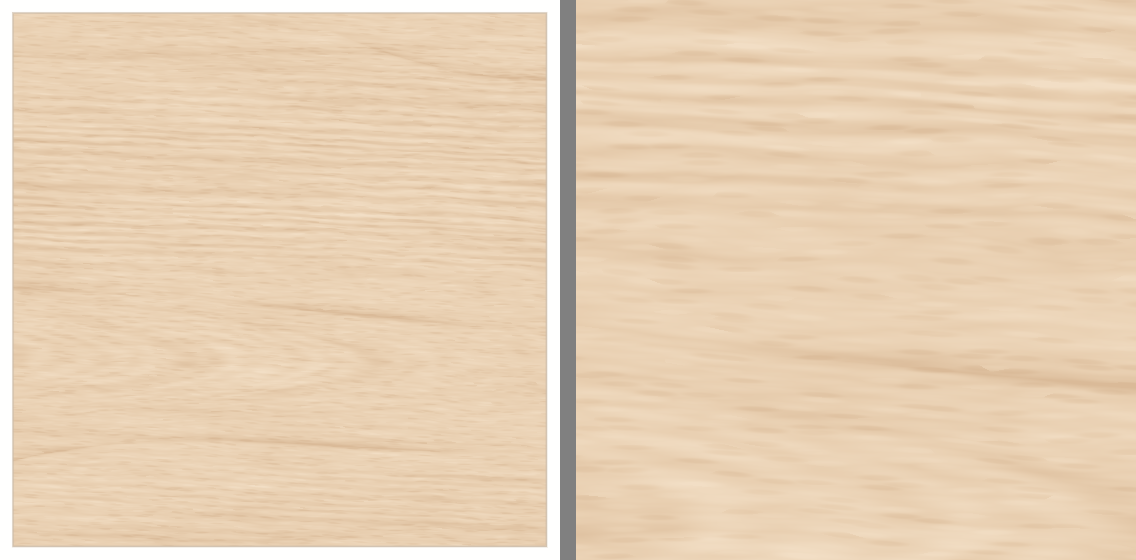
Left: the whole. Right: its middle third, enlarged.
Reproduce this texture procedurally as a Shadertoy shader.

```glsl
// A square panel of pale ash wood with a thin edge line on a white ground.
// Layered sines bend the grain and draw rings and arches; stretched cellular
// noise gives fibres and pores, and a few soft veins cross the panel.

const vec3 WHITE = vec3(1.0, 1.0, 0.995);
const vec3 EDGE  = vec3(0.79, 0.73, 0.66);
const vec3 LIGHT = vec3(0.936, 0.851, 0.745);
const vec3 BASE  = vec3(0.911, 0.811, 0.692);
const vec3 DARK  = vec3(0.875, 0.760, 0.632);

const vec2  PANEL_CENTER = vec2(0.4995, 0.5005);
const float PANEL_HALF   = 0.4775;
const float EDGE_WIDTH   = 0.0024;
const float GRAIN_TILT   = 0.045;
const float RING_COUNT   = 58.0;
const float RING_DEPTH   = 1.05;
const float FIBRE_DEPTH  = 1.35;
const float PORE_DEPTH   = 0.60;
const float TONE_SHIFT   = -0.16;
const vec2  ARCH_TIP     = vec2(0.69, 0.350);
const float ARCH_BEND    = 52.0;
const float TAU          = 6.2831853;

vec2 hash2(vec2 p) {
    p = vec2(dot(p, vec2(127.1, 311.7)), dot(p, vec2(269.5, 183.3)));
    return fract(sin(p) * 43758.55);
}

// Cellular noise: x is the distance to the nearest point, y its random tone.
vec2 cellular(vec2 p) {
    vec2 cell = floor(p), f = fract(p);
    vec2 nearest = vec2(9.0, 0.0);
    for (int j = -1; j <= 1; j++)
    for (int i = -1; i <= 1; i++) {
        vec2 offset = vec2(i, j);
        vec2 h = hash2(cell + offset);
        float d = length(offset + h - f);
        if (d < nearest.x) nearest = vec2(d, fract(h.x * 7.3 + h.y * 3.1));
    }
    return nearest;
}

// Layered sines, roughly -1 to 1.
float waves(vec2 p) {
    float sum = 0.0, amp = 0.5;
    for (int i = 0; i < 4; i++) {
        sum += amp * sin(p.x + 1.7 * sin(p.y + float(i))) * cos(p.y * 0.8 + sin(p.x * 0.6));
        p = mat2(1.5, 0.9, -0.9, 1.5) * p + 2.3;
        amp *= 0.6;
    }
    return sum;
}

// Dark line, crisp below and fading softly upward.
float vein(float d, float width) {
    return exp(-abs(d) / (d > 0.0 ? width : width * 0.3));
}

float bell(float x, float width) {
    return exp(-x * x / (width * width));
}

// Several scales of long streaks along the grain, around zero.
float fibres(vec2 p) {
    float sum = 0.0, amp = 0.40;
    vec2 scale = vec2(2.2, 34.0);
    for (int i = 0; i < 4; i++) {
        sum += amp * (cellular(p * scale + float(i) * 13.7).x - 0.48);
        scale *= vec2(2.1, 1.8);
        amp *= 1.05;
    }
    return sum;
}

// Darkness of the wood: 0 is the base tone, negative is lighter.
float woodTone(vec2 uv) {
    float bend = 0.006 * waves(vec2(uv.x * 5.0, uv.y * 13.0));
    float ripple = 0.0010 * sin(uv.x * 34.0 + 4.0 * sin(uv.y * 31.0));
    vec2 p = vec2(uv.x, uv.y + GRAIN_TILT * uv.x + bend + ripple);

    // Straight year rings, dense above the middle and weak near the bottom.
    float ringZone = smoothstep(0.47, 0.57, uv.y) * (1.0 - smoothstep(0.80, 0.92, uv.y))
                   + 0.6 * bell(uv.y - 0.12, 0.10) + 0.2;
    float phase = TAU * RING_COUNT * p.y + 2.2 * sin(p.y * 41.0) + 1.3 * sin(p.y * 97.0 + uv.x * 2.0);
    float ring = pow(0.5 + 0.5 * sin(phase + 0.6 * cos(phase)), 3.5) - 0.29;
    float ringStrength = 0.70 + 0.45 * waves(vec2(uv.x * 4.0 + 3.0, p.y * 45.0));

    // Nested arches pointing to the right.
    float rise = uv.y - ARCH_TIP.y + 0.025 * (uv.x - ARCH_TIP.x) + bend * 0.8;
    float reach = ARCH_TIP.x - uv.x - ARCH_BEND * rise * rise + 6.0 * ripple;
    float archZone = bell(rise, 0.095) * smoothstep(0.92, 0.60, uv.x);
    float arch = pow(0.5 + 0.5 * cos(TAU * reach / 0.34), 7.0) - 0.21
               + 0.32 * sin(TAU * reach / 0.07 + 170.0 * bend);

    // Veins that run the width of the panel.
    float x = uv.x, y = uv.y + bend * 0.35;
    float fade = 0.75 + 0.35 * sin(x * 11.0 + 1.0);
    float veins = 1.4 * fade * vein(y - (0.488 - 0.055 * x - 0.035 * x * x), 0.008);
    float topCurve = 0.857 + 0.58 * (0.98 - x) * (0.98 - x);
    veins += 1.4 * smoothstep(0.55, 0.75, x) * vein(y - topCurve, 0.010);
    veins += 0.65 * smoothstep(0.72, 0.50, x) * vein(y - 0.902 + 0.006 * sin(x * 9.0), 0.012);
    float lowCurve = 0.205 + 0.010 * sin(6.0 * x - 0.4) - 0.03 * exp(-8.0 * x);
    veins += 1.3 * fade * vein(y - lowCurve, 0.007);
    veins += 0.6 * vein(y - 0.035 - 0.02 * bell(x - 0.85, 0.2), 0.010);

    // Fibres, short dark pores, pale flecks and broad clouds of tone.
    float grain = fibres(p);
    vec2 pore = cellular(p * vec2(26.0, 190.0));
    float spot = 1.0 - smoothstep(0.15, 0.45, pore.x);
    float pores = spot * (step(0.62, pore.y) - 0.6 * step(pore.y, 0.25));
    float cloud = waves(vec2(uv.x * 4.0 + 1.0, p.y * 22.0));

    return TONE_SHIFT + RING_DEPTH * ringZone * ringStrength * ring + 0.75 * archZone * arch
         + veins + FIBRE_DEPTH * grain + PORE_DEPTH * pores + 0.32 * cloud;
}

void mainImage(out vec4 fragColor, in vec2 fragCoord) {
    float pixel = 1.0 / min(iResolution.x, iResolution.y);
    vec2 uv = (fragCoord - 0.5 * iResolution.xy) * pixel + 0.5;

    float tone = clamp(woodTone(uv), -1.5, 1.6);
    vec3 color = tone < 0.0 ? mix(BASE, LIGHT, -tone) : mix(BASE, DARK, tone);

    // Edge line and white ground.
    vec2 q = abs(uv - PANEL_CENTER) - PANEL_HALF;
    float border = max(q.x, q.y);
    color = mix(color, EDGE, 0.9 * smoothstep(-pixel, pixel, border + EDGE_WIDTH));
    color = mix(color, WHITE, smoothstep(-pixel, pixel, border));
    fragColor = vec4(color, 1.0);
}
```
